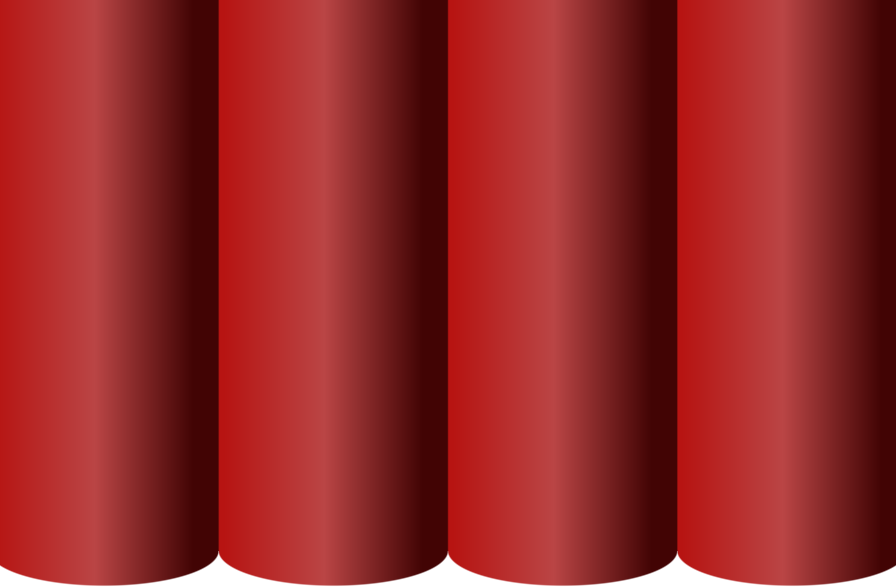
This pattern is drawn by a Shadertoy shader. Its source:

```glsl
// A row of glossy red vertical tubes with rounded lower ends on white.
// Each tube is one horizontal repeat shaded by a piecewise linear gradient;
// a half ellipse cuts its foot. Lengths are in units of canvas height.

// Colour across one tube, u from 0 (left edge) to 1 (right edge)
vec3 tubeShade(float u) {
    vec3 bright = vec3(0.716, 0.078, 0.070);
    vec3 sheen  = vec3(0.730, 0.270, 0.270);
    vec3 shadow = vec3(0.257, 0.015, 0.015);
    vec3 lit = mix(bright, sheen, clamp((u - 0.02) / 0.44, 0.0, 1.0));
    return mix(lit, shadow, clamp((u - 0.46) / 0.43, 0.0, 1.0));
}

// Approximate signed distance to an axis-aligned ellipse
float ellipseDistance(vec2 p, vec2 radii) {
    vec2 q = p / radii;
    float k = length(q);
    return k * (k - 1.0) / max(length(q / radii), 1e-4);
}

void mainImage(out vec4 fragColor, in vec2 fragCoord) {
    float pixel = 1.0 / iResolution.y;
    vec2 p = vec2(fragCoord.x - 0.5 * iResolution.x, fragCoord.y) * pixel;

    // Repeat with a seam on the canvas centre line
    float width = 0.39;
    float column = p.x / width;
    float u = fract(column);
    float seam = (column - floor(column + 0.5)) * width;

    // Shade, blending the dark and bright edges over the seam
    vec3 color = tubeShade(u);
    if (abs(seam) < pixel) {
        float side = smoothstep(-pixel, pixel, seam);
        color = mix(tubeShade(1.0), tubeShade(0.0), side);
    }

    // Rounded foot: white shows only below the ellipse centre
    float footCentre = 0.0635;
    vec2 foot = vec2((u - 0.5) * width, p.y - footCentre);
    if (foot.y < 0.0) {
        float d = ellipseDistance(foot, vec2(0.5 * width, 0.0595));
        color = mix(color, vec3(1.0), smoothstep(-pixel, pixel, d));
    }

    fragColor = vec4(color, 1.0);
}
```
